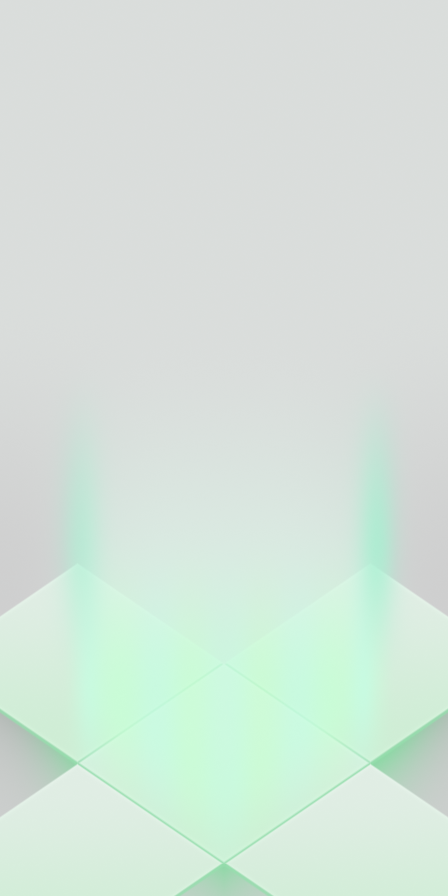
A Shadertoy shader for this background:

```glsl
// Pale glass tiles on an isometric floor, with a soft mint light curtain rising from them.
// Tiles are diamond distance fields laid out in a loop; the curtain is layered from
// smooth masks, cosine bands and value noise. Canvas units: x in 0..1, y in 0..2.

const vec2  TILE_HALF   = vec2(0.327, 0.224);  // half width and half height of a tile
const vec2  APEX        = vec2(0.5, 0.521);    // corner shared by the upper tiles
const float TILE_GAP    = 0.0022;
const float TILE_DEPTH  = 0.006;
const float BEAM_LEFT   = 0.172;
const float BEAM_RIGHT  = 0.850;
const float BEAM_TOP    = 1.25;
const float BEAM_ALPHA  = 0.80;
const float BAND_PERIOD = 0.158;

const vec3 WALL        = vec3(0.854, 0.867, 0.860);
const vec3 WALL_SHADE  = vec3(0.810, 0.812, 0.812);
const vec3 FLOOR_GREY  = vec3(0.805, 0.815, 0.810);
const vec3 SHADOW_GREY = vec3(0.700, 0.725, 0.710);
const vec3 SHADOW_MINT = vec3(0.540, 0.850, 0.640);
const vec3 TILE_BACK   = vec3(0.880, 0.930, 0.895);
const vec3 TILE_FRONT  = vec3(0.810, 0.930, 0.835);
const vec3 TILE_SIDE   = vec3(0.590, 0.870, 0.680);
const vec3 BEAM_PALE   = vec3(0.855, 0.960, 0.905);
const vec3 BEAM_CYAN   = vec3(0.775, 0.990, 0.890);
const vec3 BEAM_GREEN  = vec3(0.785, 1.000, 0.830);
const vec3 BEAM_EDGE   = vec3(0.630, 0.940, 0.810);

float hash(vec2 p) {
    vec3 q = fract(vec3(p.xyx) * 0.1031);
    q += dot(q, q.yzx + 33.33);
    return fract((q.x + q.y) * q.z);
}

float noise(float x) {
    float cell = floor(x);
    float f = smoothstep(0.0, 1.0, fract(x));
    return mix(hash(vec2(cell, 7.0)), hash(vec2(cell + 1.0, 7.0)), f);
}

float bell(float x, float width) {
    return exp(-x * x / (width * width));
}

// Approximate signed distance to a diamond centred on the origin
float diamond(vec2 p) {
    vec2 q = abs(p) / TILE_HALF;
    return (q.x + q.y - 1.0) * TILE_HALF.x * TILE_HALF.y / length(TILE_HALF);
}

float cover(float d, float aa) {
    return 1.0 - smoothstep(-aa, aa, d);
}

// Wall above the floor line, shadowed floor below it
vec3 backdrop(vec2 p, float height, float aa) {
    float across = abs(p.x - 0.5);
    float low = 1.0 - smoothstep(0.65, 1.35, p.y);
    vec3 wall = mix(WALL, WALL_SHADE, low * smoothstep(0.1, 0.5, across));
    float mint = 1.0 - smoothstep(0.28, 0.50, across - 0.06 * step(0.5, p.x));
    vec3 shadow = mix(SHADOW_GREY, SHADOW_MINT, mint);
    vec3 ground = mix(FLOOR_GREY, shadow, exp(min(height, 0.0) / 0.09));
    return mix(ground, wall, smoothstep(-aa, aa, height));
}

// Five tiles in a plus pattern, drawn from back to front
vec3 drawTiles(vec3 col, vec2 p, float aa) {
    for (int k = 0; k < 5; k++) {
        float row = float(int(k > 1) + int(k > 2));
        float side = k == 2 ? 0.0 : (k % 2 == 0 ? -1.0 : 1.0);
        vec2 local = p - APEX - TILE_HALF * vec2(side, -row);
        float face = diamond(local) + TILE_GAP;
        float slab = diamond(local + vec2(0.0, TILE_DEPTH));
        float slope = smoothstep(-0.9, 0.9, -local.y / TILE_HALF.y);
        vec3 glass = mix(TILE_BACK, TILE_FRONT, slope);
        glass += 0.02 * bell(face, 0.006);
        col = mix(col, TILE_SIDE, cover(slab, aa) * 0.8 * step(local.y, 0.0));
        col = mix(col, glass, cover(face, aa));
    }
    return col;
}

// Light curtain, cut off along the front edge of the middle tiles
vec3 drawBeam(vec3 col, vec2 p, float height, float aa) {
    float rise = 1.0 - smoothstep(0.52, BEAM_TOP, p.y);
    float front = smoothstep(-aa, aa, height) * smoothstep(-0.09, 0.19, height);
    float sides = smoothstep(BEAM_LEFT - 0.035, BEAM_LEFT + 0.035, p.x)
                * (1.0 - smoothstep(BEAM_RIGHT - 0.035, BEAM_RIGHT + 0.035, p.x));

    float band = 0.5 + 0.5 * cos(6.2832 * (p.x - 0.505) / BAND_PERIOD);
    float streak = noise(p.x * 26.0);
    float near = 1.0 - smoothstep(0.45, 0.85, p.y);
    vec3 light = mix(BEAM_GREEN, BEAM_CYAN, mix(band, streak, 0.3));
    light = mix(BEAM_PALE, light, near);
    float alpha = BEAM_ALPHA * (0.92 + 0.16 * streak * near);
    col = mix(col, light, clamp(alpha, 0.0, 1.0) * rise * front * sides);

    // Saturated glow on both borders of the curtain, stronger on the right
    float glow = 0.50 * bell(p.x - BEAM_LEFT - 0.008, 0.045)
               + 0.72 * bell(p.x - BEAM_RIGHT + 0.008, 0.042);
    float span = (1.0 - smoothstep(0.76, 1.20, p.y)) * smoothstep(0.45, 0.80, p.y);
    return mix(col, BEAM_EDGE, glow * span);
}

void mainImage(out vec4 fragColor, in vec2 fragCoord) {
    vec2 p = fragCoord / iResolution.xy * vec2(1.0, 2.0);
    float aa = 1.2 / iResolution.x;

    // Height above the V-shaped front edge of the middle tiles
    float edge = APEX.y - 2.0 * TILE_HALF.y + abs(p.x - APEX.x) * TILE_HALF.y / TILE_HALF.x;
    float height = p.y - edge;

    vec3 col = backdrop(p, height, aa);
    col = drawTiles(col, p, aa);
    col = drawBeam(col, p, height, aa);
    col += (hash(fragCoord) - 0.5) / 255.0;  // dither against banding
    fragColor = vec4(clamp(col, 0.0, 1.0), 1.0);
}
```
